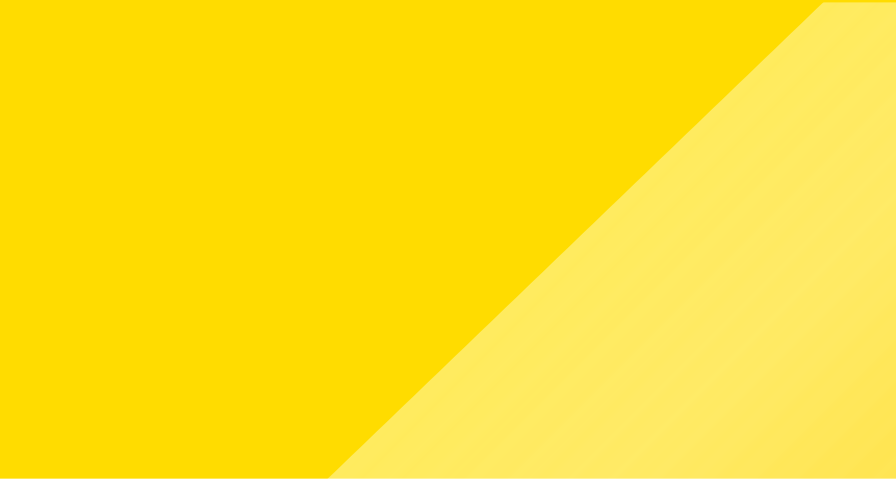
Give the GLSL for this background, as a WebGL 1 fragment shader.

```glsl
precision highp float;
// Flat yellow field with a pale, faintly banded diagonal panel at the lower right.

uniform vec2 u_resolution;

// Antialiased coverage: 1 where the signed distance is positive.
float coverage(float dist, float pixel) {
  return clamp(dist / pixel + 0.5, 0.0, 1.0);
}

void main() {
  // Canvas heights as the unit, origin at the lower left
  vec2 p = gl_FragCoord.xy / u_resolution.y;
  float pixel = 1.0 / u_resolution.y;

  // Distance to the right of the slanted edge
  vec2 edgeNormal = normalize(vec2(0.992, -1.032));
  float depth = dot(p - vec2(0.683, 0.003), edgeNormal);

  // Panel shading runs at 45 degrees, warming towards the corner
  float along = dot(p - vec2(0.683, 0.0), vec2(0.7071, -0.7071));
  vec3 panel = mix(vec3(1.0, 0.922, 0.368), vec3(1.0, 0.918, 0.395),
                   smoothstep(0.0, 0.4, along));
  panel = mix(panel, vec3(1.0, 0.898, 0.325), smoothstep(0.4, 0.84, along));

  // Subtle diagonal bands from layered sines
  float bands = sin(along * 95.0) + 0.6 * sin(along * 211.0 + 1.3);
  panel += vec3(0.0, 0.0015, 0.005) * bands;

  // The panel stops just below the top
  float mask = coverage(depth, pixel) * coverage(0.995 - p.y, pixel);
  vec3 color = mix(vec3(1.0, 0.863, 0.0), panel, mask);

  // Pale hairline along the bottom
  color = mix(color, vec3(1.0), coverage(0.0028 - p.y, pixel));

  gl_FragColor = vec4(color, 1.0);
}
```
